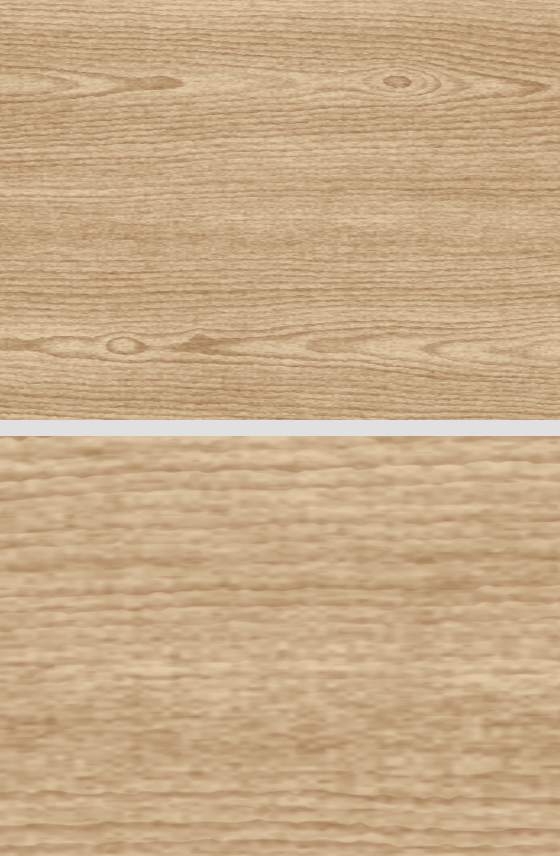
Top: the whole. Bottom: its middle third, enlarged.
Write a WebGL 1 fragment shader that draws this texture.

```glsl
precision highp float;
uniform vec2 u_resolution;

const vec3 LATEWOOD = vec3(0.69, 0.553, 0.405);
const vec3 EARLYWOOD = vec3(0.84, 0.738, 0.60);
const float RINGS_PER_HEIGHT = 70.0;
const float SEAM_Y = 0.455;

float hash(vec2 p) {
  vec3 q = fract(vec3(p.xyx) * 0.1031);
  q += dot(q, q.yzx + 33.33);
  return fract((q.x + q.y) * q.z);
}

float noise(vec2 p) {
  vec2 cell = floor(p);
  vec2 f = fract(p);
  f = f * f * (3.0 - 2.0 * f);
  float low = mix(hash(cell), hash(cell + vec2(1.0, 0.0)), f.x);
  float high = mix(hash(cell + vec2(0.0, 1.0)), hash(cell + 1.0), f.x);
  return mix(low, high, f.y);
}

// Noise centred on zero, with separate frequencies along and across the grain
float grain(vec2 p, float along, float across) {
  return noise(p * vec2(along, across) + across) - 0.5;
}

float bump(vec2 p, vec2 centre, vec2 radius) {
  vec2 q = (p - centre) / radius;
  return exp(-dot(q, q));
}

float band(float y, float centre, float width) {
  float d = (y - centre) / width;
  return exp(-d * d);
}

// Ring depth around a horizontal axis; the slope bends rings into pointed arches
float arches(vec2 p, float axis, float roundness, float slope) {
  float d = p.y - axis;
  return sqrt(d * d + roundness * roundness) + slope * (p.x - 0.6) * band(p.y, axis, 0.2);
}

float upperDepth(vec2 p) {
  float depth = arches(p, 0.795, 0.032, 0.056);
  depth -= 0.030 * bump(p, vec2(0.955, 0.80), vec2(0.080, 0.042));
  return depth + 0.009 * grain(p, 4.0, 8.0) + 0.005 * grain(p, 13.0, 22.0);
}

float lowerDepth(vec2 p) {
  float depth = arches(p, 0.175, 0.040, -0.044);
  depth -= 0.014 * bump(p, vec2(0.29, 0.185), vec2(0.040, 0.030));
  depth -= 0.011 * bump(p, vec2(0.47, 0.21), vec2(0.035, 0.018));
  return depth + 0.018 * grain(p, 3.5, 8.0) + 0.005 * grain(p, 13.0, 22.0);
}

// Uneven ring spacing: wide and narrow years
float ringPhase(float depth) {
  return depth * RINGS_PER_HEIGHT + 1.1 * noise(vec2(depth * 32.0 + 9.0, 3.0));
}

// Each ring darkens slowly, then ends in a crisp edge
float latewood(float phase) {
  float f = fract(phase);
  float strength = 0.55 + 0.9 * hash(vec2(floor(phase) + 20.0, 7.0));
  return strength * smoothstep(0.30, 0.80, f) * (1.0 - smoothstep(0.86, 1.0, f));
}

void main() {
  vec2 p = gl_FragCoord.xy / u_resolution.y;
  float aspect = u_resolution.x / u_resolution.y;

  // Gentle waviness of the whole board, with slightly ragged ring edges
  vec2 w = p;
  w.y += 0.022 * grain(p, 1.6, 2.6) + 0.003 * grain(p, 5.0, 9.0);
  vec2 ragged = w + vec2(0.0, 0.0036 * grain(p, 100.0, 240.0));

  // Growth rings, fading out in the straight band between the two arches
  float side = smoothstep(-0.004, 0.004, w.y - SEAM_Y);
  float upper = latewood(ringPhase(upperDepth(ragged)));
  float lower = latewood(ringPhase(lowerDepth(ragged)) + 40.0);
  float seam = band(w.y, SEAM_Y - 0.01, 0.05);
  float hearts = band(w.y, 0.795, 0.035) + band(w.y, 0.175, 0.045);
  float rings = mix(lower, upper, side) - 0.35;
  float tone = 0.63 - 0.50 * rings * (1.0 - 0.85 * seam + 0.35 * hearts);

  // Short crisp fibres, long faint ones and dark pores
  float fibres = 0.36 * grain(w, 45.0, 300.0) + 0.48 * grain(w, 130.0, 290.0);
  fibres += 0.24 * grain(w, 9.0, 150.0);
  float pores = smoothstep(0.70, 0.88, noise(w * vec2(60.0, 270.0) + 11.0));
  tone += fibres * (1.0 + 0.3 * seam) - 0.25 * (pores - 0.07);

  // Broad streaks, pale arch hearts, and the darker band with its pale upper rim
  tone += 0.46 * grain(w, 1.2, 20.0) + 0.36 * grain(p, 1.8, 5.0);
  tone += 0.10 * hearts;
  tone += 0.17 * band(w.y, 0.485, 0.014) - 0.20 * band(w.y, 0.43, 0.035);

  // Soft shading towards the edges
  tone += 0.26 * bump(p, vec2(0.5 * aspect, 0.58), vec2(0.7, 0.55)) - 0.13;

  gl_FragColor = vec4(mix(LATEWOOD, EARLYWOOD, clamp(tone, -0.35, 1.25)), 1.0);
}
```
